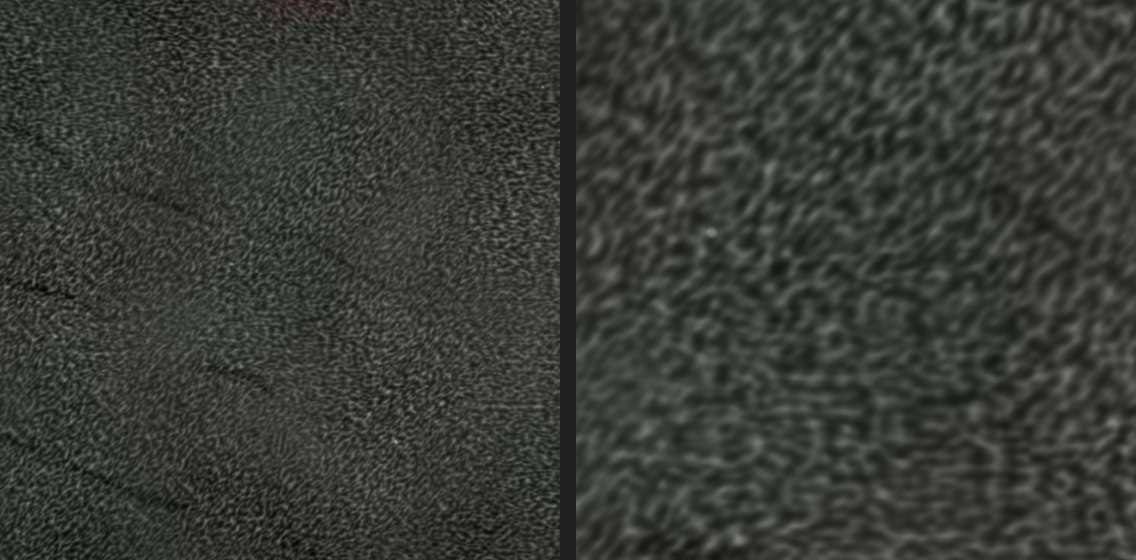
Left: the whole. Right: its middle third, enlarged.
A three.js fragment shader for this texture:

```glsl
#define BASE_COLOR vec3(0.220, 0.227, 0.208)
#define GREEN_TINT vec3(-0.011, 0.004, 0.000)
#define RED_TINT vec3(0.045, -0.015, 0.000)
#define RIDGES_ACROSS 148.0
#define RIDGES_ALONG 92.0
#define GRAIN_CONTRAST 0.052
#define FINE_WEIGHT 0.40
#define CREASE_DEPTH 0.070
#define CREASE_WIDTH 0.009
#define PATCH_CONTRAST 0.045

varying vec2 vUv;

const float PI = 3.14159265;
const float NOISE_DEVIATION = 0.232;

float hash(vec2 p) {
  vec3 q = fract(p.xyx * 0.1031);
  q += dot(q, q.yzx + 33.33);
  return fract((q.x + q.y) * q.z);
}

float cornerSlope(vec2 cell, vec2 offset) {
  float a = 2.0 * PI * hash(cell);
  return dot(vec2(cos(a), sin(a)), offset);
}

float gradientNoise(vec2 p) {
  vec2 cell = floor(p);
  vec2 f = p - cell;
  vec2 s = f * f * f * (f * (f * 6.0 - 15.0) + 10.0);
  vec2 e = vec2(1.0, 0.0);
  float low = mix(cornerSlope(cell, f), cornerSlope(cell + e.xy, f - e.xy), s.x);
  float high = mix(cornerSlope(cell + e.yx, f - e.yx), cornerSlope(cell + e.xx, f - e.xx), s.x);
  return mix(low, high, s.y);
}

// Ridges run level at the top and climb to the right at lower left
float ridgeAngle(vec2 uv) {
  float climb = 1.0 - smoothstep(0.60, 0.95, uv.y);
  return 0.80 * climb * (1.0 - 0.60 * uv.x) + 1.0 * gradientNoise(uv * 3.2 + 7.3);
}

// Stretched noise along four axes, blended by the local ridge direction
float leatherGrain(vec2 uv) {
  float angle = ridgeAngle(uv);
  vec2 warp = vec2(gradientNoise(uv * 24.0), gradientNoise(uv * 24.0 + 51.7));
  vec2 p = uv + 0.005 * warp;
  float sum = 0.0;
  float power = 0.0;
  for (int i = 0; i < 4; i++) {
    float axis = float(i) * PI / 4.0;
    float c = cos(angle - axis);
    float weight = pow(c * c, 4.0);
    vec2 along = vec2(cos(axis), sin(axis));
    vec2 across = vec2(-along.y, along.x);
    vec2 q = vec2(dot(p, along) * RIDGES_ALONG, dot(p, across) * RIDGES_ACROSS);
    q += 200.0 + 37.0 * float(i);
    sum += weight * (gradientNoise(q) + FINE_WEIGHT * gradientNoise(q * 0.57 + 91.3));
    power += weight * weight;
  }
  return sum / (sqrt(power) * NOISE_DEVIATION);
}

// Faint broken folds that fall to the right
float creases(vec2 uv) {
  float dark = 0.0;
  for (int i = 0; i < 3; i++) {
    float k = float(i);
    float wobble = 0.07 * gradientNoise(vec2(uv.x * 5.0, k * 4.7 + 0.4));
    float d = (uv.y - (0.77 - 0.27 * k - 0.42 * uv.x + wobble)) / CREASE_WIDTH;
    float broken = smoothstep(-0.25, 0.20, gradientNoise(vec2(uv.x * 6.0 + 3.1, k * 8.3 + 0.6)));
    dark += exp(-d * d) * broken * (1.0 - smoothstep(0.40, 0.85, uv.x));
  }
  return dark;
}

// Broad light: bright below the middle, dim along the bottom and left
float broadTone(vec2 uv) {
  vec2 d = (uv - vec2(0.62, 0.46)) / vec2(0.75, 0.50);
  float glow = exp(-dot(d, d)) - 0.55;
  float bottom = 1.0 - smoothstep(0.02, 0.26, uv.y + 0.10 * gradientNoise(uv * 4.0));
  float patches = gradientNoise(uv * 4.5 + 13.0) + 0.6 * gradientNoise(uv * 11.0 + 29.0);
  return 0.045 * glow - 0.025 * bottom + PATCH_CONTRAST * patches;
}

// Rare pale flecks
float flecks(vec2 uv) {
  vec2 cell = floor(uv * 16.0);
  vec2 centre = 0.25 + 0.5 * vec2(hash(cell + 5.0), hash(cell + 19.0));
  float d = length(fract(uv * 16.0) - centre);
  return step(0.98, hash(cell + 71.0)) * (1.0 - smoothstep(0.02, 0.07, d));
}

void main() {
  float grain = leatherGrain(vUv);
  grain += 0.10 * (grain * grain - 1.0);
  float relief = GRAIN_CONTRAST * (1.0 + 0.6 * gradientNoise(vUv * 5.0 + 43.0));
  float tone = broadTone(vUv) + relief * grain - CREASE_DEPTH * creases(vUv);
  tone += 0.20 * flecks(vUv);

  // Slight green patches and a red blush at the top edge
  float green = smoothstep(-0.15, 0.45, gradientNoise(vUv * 3.0 + 61.0) + 0.35 * (0.5 - vUv.x));
  vec2 blush = (vUv - vec2(0.54, 1.0)) / vec2(0.09, 0.04);
  vec3 color = BASE_COLOR + tone + GREEN_TINT * green + RED_TINT * exp(-dot(blush, blush));
  gl_FragColor = vec4(clamp(color, 0.02, 1.0), 1.0);
}
```
